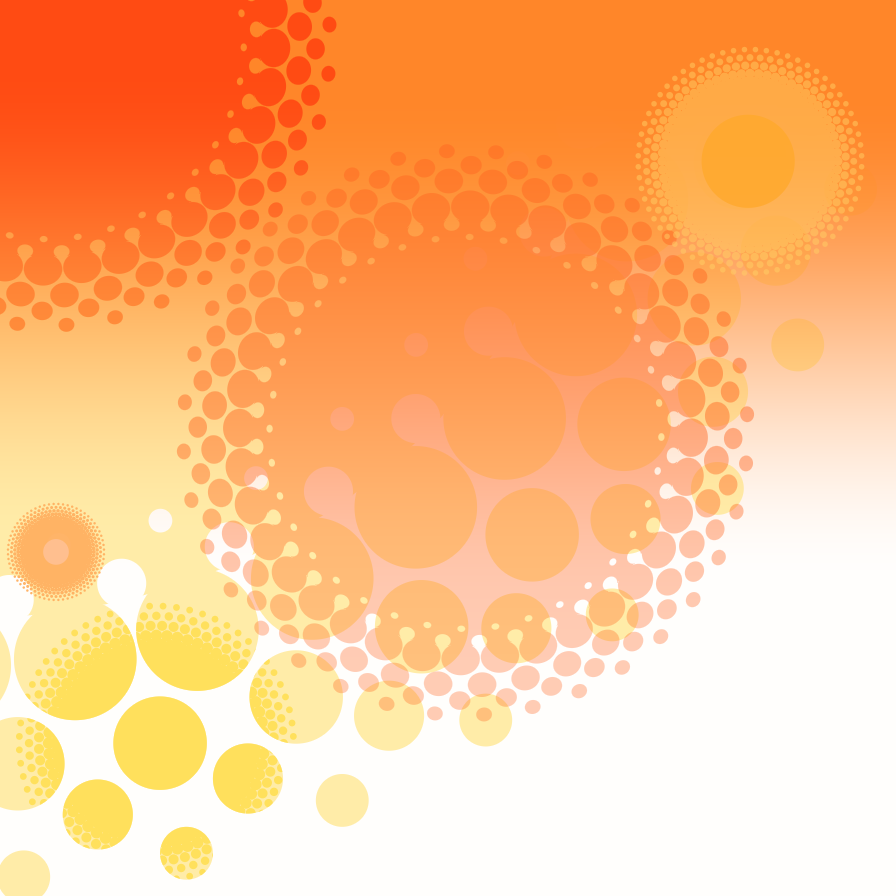
Reproduce this background procedurally as a WebGL 2 fragment shader.

```glsl
#version 300 es
precision highp float;
// Warm sunset gradient overlaid with translucent discs whose rims dissolve
// into rows of dots. One polar-folded rim function draws the giant, red and
// pale discs; a second polar halftone draws the three sunburst ornaments.

uniform vec2 u_resolution;
out vec4 outColor;

const float TAU = 6.2831853;
const float CELL = 0.18326;   // angular width of one rim cell, 10.5 degrees

const vec3 WHITE = vec3(1.0, 0.995, 0.99);
const vec3 ORANGE = vec3(1.0, 0.525, 0.16);
const vec3 CREAM = vec3(1.0, 0.925, 0.66);
const vec3 RED = vec3(1.0, 0.295, 0.075);
const vec3 TANGERINE = vec3(1.0, 0.55, 0.23);
const vec3 CORAL = vec3(1.0, 0.40, 0.13);
const vec3 YELLOW = vec3(1.0, 0.88, 0.36);
const vec3 GOLD = vec3(1.0, 0.66, 0.17);
const vec3 HALO = vec3(1.0, 0.82, 0.40);
const vec3 PEACH = vec3(1.0, 0.75, 0.56);

// Antialiased coverage of a signed distance
float fill(float d) {
    return clamp(0.5 - d * u_resolution.y, 0.0, 1.0);
}

// Position inside the nearest angular cell, x along the radius
vec2 foldCell(float radius, float turns) {
    float a = (fract(turns + 0.5) - 0.5) * CELL;
    return radius * vec2(cos(a), sin(a));
}

float spot(vec2 p, float radius, float size) {
    return length(p - vec2(radius, 0.0)) - size;
}

// Disc with teardrop notches, pinholes and three rows of loose dots.
// outer: radius of the last row, squash: radial compression of the rim
float dottedDisc(vec2 p, float outer, float squash, float cell, float phase) {
    float r = 1.0 + (length(p) / outer - 1.0) / squash;
    float turns = (atan(p.y, p.x) - phase) / cell;
    vec2 even = foldCell(r, turns);
    vec2 odd = foldCell(r, turns + 0.5);

    // Solid core, teardrop heads cut out, bulges added, pinholes cut out
    float d = max(r - 0.710, -spot(even, 0.691, 0.0273));
    d = min(d, spot(odd, 0.764, 0.0682));
    d = max(d, -spot(odd, 0.636, 0.0132));

    // Loose rows, shrinking outwards
    d = min(d, spot(even, 0.874, 0.052));
    d = min(d, spot(odd, 0.939, 0.039));
    d = min(d, spot(even, 1.0, 0.0294));
    return d * outer * squash;
}

// Solid centre that breaks up into rings of ever smaller dots
float sunburst(vec2 p, float outer) {
    const float COUNT = 64.0;
    float r = length(p) / outer;
    float turns = atan(p.y, p.x) / TAU * COUNT;
    float d = r - 0.62;
    for (int i = 0; i < 6; i++) {
        float k = float(i);
        float a = (fract(turns + 0.5 * mod(k, 2.0)) - 0.5) * TAU / COUNT;
        vec2 q = r * vec2(cos(a), sin(a));
        d = min(d, spot(q, 0.975 - 0.07 * k, mix(0.024, 0.053, k / 5.0)));
    }
    return d * outer;
}

void main() {
    vec2 uv = gl_FragCoord.xy / u_resolution.y;

    // Sky fading from orange to white
    vec3 color = mix(WHITE, ORANGE, smoothstep(0.35, 0.90, uv.y));

    // Giant disc centred beyond the upper left corner
    float giant = fill(dottedDisc(uv - vec2(-0.026, 1.023), 1.003, 1.0,
                                  CELL, -TAU / 8.0));
    vec3 giantColor = mix(CREAM, ORANGE, smoothstep(0.39, 0.90, uv.y));
    color = mix(color, giantColor, giant);

    // Yellow sunburst, visible only on the giant disc and its dots
    float yellowBurst = fill(sunburst(uv - vec2(0.1745, 0.1706), 0.157));
    color = mix(color, YELLOW, yellowBurst * giant);

    // Small orange sunburst with a pale heart
    vec2 smallPos = uv - vec2(0.0625, 0.384);
    color = mix(color, vec3(1.0, 0.69, 0.38), 0.95 * fill(sunburst(smallPos, 0.055)));
    color = mix(color, PEACH, fill(length(smallPos) - 0.0143));

    // Pale coral disc, thinner towards its lower edge
    float pale = fill(dottedDisc(uv - vec2(0.5195, 0.5169), 0.315, 0.84,
                                 TAU / 36.0, 0.066));
    color = mix(color, CORAL, pale * mix(0.33, 0.48, smoothstep(0.25, 0.6, uv.y)));

    // Red disc in the upper left
    float red = fill(dottedDisc(uv - vec2(0.0534, 0.9518), 0.315, 0.84,
                                TAU / 36.0, 0.066));
    color = mix(color, mix(TANGERINE, RED, smoothstep(0.61, 0.92, uv.y)), red);

    // Glowing sunburst in the upper right with a golden heart
    vec2 haloPos = uv - vec2(0.837, 0.820);
    color = mix(color, HALO, 0.48 * fill(sunburst(haloPos, 0.128)));
    color = mix(color, GOLD, 0.8 * fill(length(haloPos + vec2(0.002, 0.0)) - 0.052));

    outColor = vec4(color, 1.0);
}
```
